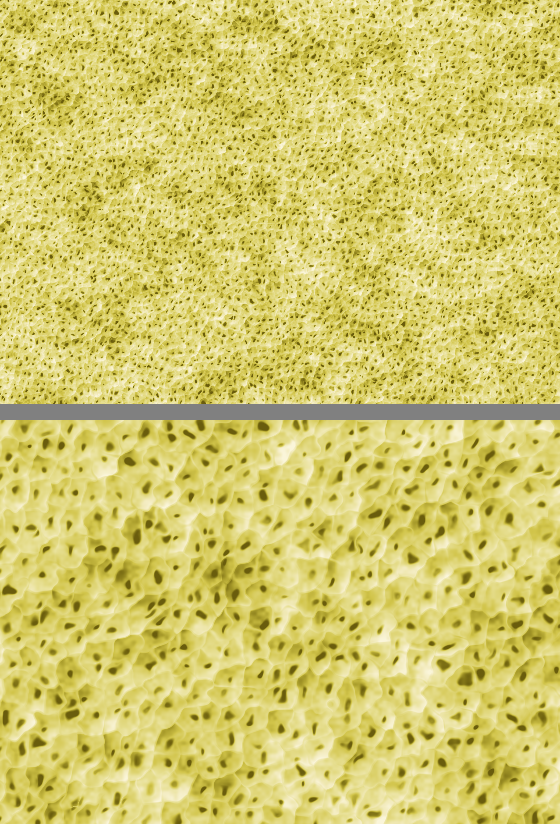
Top: the whole. Bottom: its middle third, enlarged.
Write a WebGL 1 fragment shader that draws this texture.

```glsl
precision highp float;

// Pale yellow porous skin: slanted, overlapping scales with a dark pore in each.
// Jittered cells give scales and pores, layered noise gives the light blotches,
// and the summed tone is coloured by a ramp of even steps.

uniform vec2 u_resolution;

const vec2 SCALE_DENSITY = vec2(57.0, 49.0); // scales per canvas height
const float SLANT = 0.22;
const vec2 LIGHT_SIDE = vec2(0.75, -0.66);

float hash(vec2 p) {
  return fract(sin(dot(p, vec2(127.1, 311.7))) * 43758.5453);
}

vec2 hash2(vec2 p) {
  return vec2(hash(p), hash(p + vec2(37.3, 17.9)));
}

float valueNoise(vec2 p) {
  vec2 cell = floor(p);
  vec2 f = fract(p);
  f = f * f * (3.0 - 2.0 * f);
  float low = mix(hash(cell), hash(cell + vec2(1.0, 0.0)), f.x);
  float high = mix(hash(cell + vec2(0.0, 1.0)), hash(cell + vec2(1.0)), f.x);
  return mix(low, high, f.y);
}

// Displacement centred on zero
vec2 wobble(vec2 p) {
  return vec2(valueNoise(p), valueNoise(p + 41.0)) - 0.5;
}

// Layered noise centred on zero
float blotches(vec2 p) {
  float sum = 0.0;
  float weight = 0.36;
  for (int i = 0; i < 4; i++) {
    sum += weight * (valueNoise(p) - 0.5);
    p = mat2(0.8, 0.6, -0.6, 0.8) * p * 1.9 + 13.7;
    weight *= 0.85;
  }
  return sum;
}

// Nearest pore: xy = offset from it, z = gap to the next scale, w = random id
vec4 nearestPore(vec2 p, float jitter) {
  vec2 home = floor(p);
  vec2 offset = vec2(0.0);
  float nearest = 8.0;
  float second = 8.0;
  float id = 0.0;
  for (int y = -1; y <= 1; y++) {
    for (int x = -1; x <= 1; x++) {
      vec2 cell = home + vec2(float(x), float(y));
      vec2 pore = cell + 0.5 + jitter * (hash2(cell) - 0.5);
      vec2 toPoint = p - pore;
      float d = length(toPoint);
      if (d < nearest) {
        second = nearest;
        nearest = d;
        offset = toPoint;
        id = hash(cell + 71.3);
      } else {
        second = min(second, d);
      }
    }
  }
  return vec4(offset, second - nearest, id);
}

// Colour steps from pore shadow to pale highlight, one unit apart
vec3 skinColour(float tone) {
  vec3 c = mix(vec3(0.41, 0.36, 0.05), vec3(0.51, 0.46, 0.09), clamp(tone + 1.0, 0.0, 1.0));
  c = mix(c, vec3(0.68, 0.63, 0.18), clamp(tone, 0.0, 1.0));
  c = mix(c, vec3(0.82, 0.77, 0.29), clamp(tone - 1.0, 0.0, 1.0));
  c = mix(c, vec3(0.87, 0.83, 0.45), clamp(tone - 2.0, 0.0, 1.0));
  c = mix(c, vec3(0.91, 0.88, 0.59), clamp(tone - 3.0, 0.0, 1.0));
  c = mix(c, vec3(0.95, 0.92, 0.74), clamp(tone - 4.0, 0.0, 1.0));
  return mix(c, vec3(0.98, 0.96, 0.85), clamp(tone - 5.0, 0.0, 1.0));
}

// Darkness of one pore, with its own size and depth
float poreShade(vec2 offset, float id) {
  float radius = mix(0.18, 0.30, id);
  float depth = mix(1.8, 4.0, fract(id * 7.31));
  return depth * (1.0 - smoothstep(0.25 * radius, radius, length(offset)));
}

// Lit and shaded flanks of a scale, with a pale rim
float scaleRelief(vec2 offset, float gap, float id) {
  float inside = smoothstep(0.0, 0.14, gap);
  float flank = 1.9 * dot(offset, LIGHT_SIDE);
  float ownTone = 1.5 * (fract(id * 3.77) - 0.5);
  float rim = 0.25 * (1.0 - smoothstep(0.0, 0.3, gap));
  float halo = 0.6 * exp(-9.0 * dot(offset, offset));
  return inside * (flank + ownTone) + rim - halo;
}

void main() {
  vec2 p = gl_FragCoord.xy / u_resolution.y;

  // Slanted scale layout, bent broadly and roughened finely
  vec2 q = p + 0.016 * wobble(p * 15.0) + 0.007 * wobble(p * 120.0);
  q.x -= SLANT * q.y;
  vec4 pore = nearestPore(q * SCALE_DENSITY, 0.78);

  // Small ragged blotches and two sizes of grain
  float patches = 4.6 * blotches(p * vec2(14.0, 17.0) + 5.0);
  float grain = 1.2 * (valueNoise(q * vec2(170.0, 120.0)) - 0.5);
  grain += 1.1 * (valueNoise(p * 290.0 + 9.0) - 0.5);

  float tone = 3.2 + patches + grain;
  tone += scaleRelief(pore.xy, pore.z, pore.w);
  tone -= poreShade(pore.xy, pore.w);
  gl_FragColor = vec4(skinColour(tone), 1.0);
}
```
